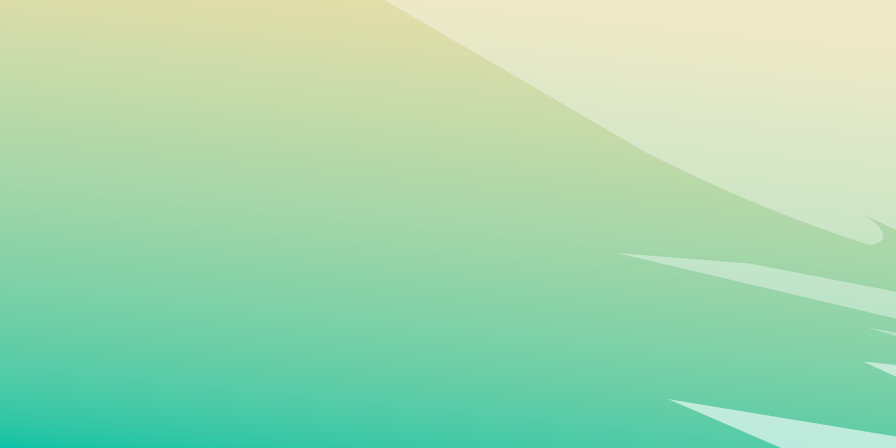
Give the GLSL for this background, as a WebGL 2 fragment shader.

```glsl
#version 300 es
precision highp float;
// Draws a sand-to-teal gradient with a pale sweeping panel and thin shards at the right.
uniform vec2 u_resolution;
out vec4 outColor;

// Signed distance below a line through a point, positive underneath.
float below(vec2 p, vec2 through, float slope) {
    vec2 d = p - through;
    return (slope * d.x - d.y) / sqrt(1.0 + slope * slope);
}

// Wedge opening to the right from its tip, positive inside.
float shard(vec2 p, vec2 tip, float topSlope, float bottomSlope) {
    return min(below(p, tip, topSlope), -below(p, tip, bottomSlope));
}

// Large upper panel: straight edge, bowed lower edge and a hooked end.
float panel(vec2 p) {
    float d = p.x - 1.44;
    float edge = 0.661 - (d < 0.0 ? 0.583 * d : d * (0.51 - 0.19 * d));
    float above = (p.y - edge) * 0.87;
    float h = min(p.y, 0.521) - 0.47;
    float hook = (1.971 - (h < 0.0 ? 80.0 : 17.0) * h * h - p.x) * 0.6;
    float upper = -below(p, vec2(1.927, 0.521), -0.464);
    return min(above, max(hook, upper));
}

// Lays translucent white over a colour inside a shape.
vec3 veil(vec3 color, float dist, float opacity) {
    float cover = clamp(dist * u_resolution.y + 0.5, 0.0, 1.0);
    return mix(color, vec3(1.0), cover * opacity);
}

void main() {
    vec2 p = gl_FragCoord.xy / u_resolution.y;
    p.x *= 2.0 * u_resolution.y / u_resolution.x;

    // Slightly tilted gradient, quickest to change near the lower left
    float rise = clamp((p.y + 0.1 * p.x) / 1.1, 0.0, 1.0);
    vec3 teal = vec3(0.01, 0.755, 0.645);
    vec3 sand = vec3(0.90, 0.872, 0.668);
    vec3 color = mix(teal, sand, pow(rise, 0.56));

    // Pale panel
    color = veil(color, panel(p), 0.34);

    // Shards, from the upper one down
    float bentShard = min(shard(p, vec2(1.378, 0.435), -0.079, -0.235),
                          below(p, vec2(1.674, 0.4115), -0.192));
    color = veil(color, bentShard, 0.37);
    color = veil(color, shard(p, vec2(1.94, 0.268), -0.17, -0.3), 0.35);
    color = veil(color, shard(p, vec2(1.927, 0.193), -0.107, -0.464), 0.55);
    color = veil(color, shard(p, vec2(1.492, 0.109), -0.164, -0.433), 0.6);

    outColor = vec4(color, 1.0);
}
```
